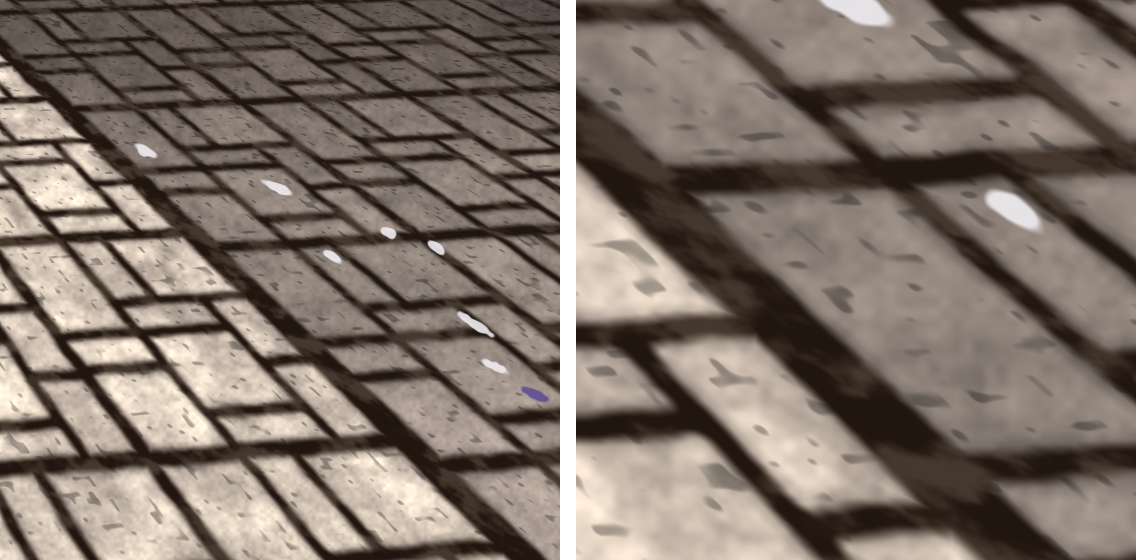
Left: the whole. Right: its middle third, enlarged.
Reproduce this texture procedurally as a WebGL 1 fragment shader.

```glsl
precision highp float;
// Weathered block paving seen in perspective: a ten-stone module repeats on the
// ground plane, pale on the left of a diagonal seam and shaded grey on the right.
// An inverse projection finds the ground point; box distances carve the joints.

uniform vec2 u_resolution;

// Ground projection: canvas = (AXIS_U*u + AXIS_V*v + ORIGIN) / (1 + dot(TILT, uv))
const vec2 AXIS_U = vec2(0.378, -0.013);
const vec2 AXIS_V = vec2(0.227, 0.2035);
const vec2 ORIGIN = vec2(0.384, 0.4427);
const vec2 TILT = vec2(0.018, -0.2245);
// Pale field: slip and width relative to the shaded field
const vec2 PALE_SLIP = vec2(0.06, 0.10);
const float PALE_WIDTH = 0.95;
// Joints, in module units
const float JOINT_HALF = 0.021;
const float MODULE_JOINT_HALF = 0.028;
const float CORNER = 0.018;
const float EDGE_WOBBLE = 0.022;
const float EDGE_SOFT = 0.011;
// Colours
const vec3 CREAM = vec3(0.91, 0.85, 0.78);
const vec3 SAND = vec3(0.72, 0.66, 0.62);
const vec3 GREY = vec3(0.59, 0.54, 0.505);
const vec3 SLATE = vec3(0.40, 0.355, 0.33);
const vec3 SOIL = vec3(0.27, 0.22, 0.18);
const vec3 JOINT = vec3(0.13, 0.085, 0.06);
const vec3 PAPER = vec3(0.94, 0.93, 0.95);
const vec3 VIOLET = vec3(0.36, 0.31, 0.58);

float hash(vec2 p) {
  vec3 q = fract(vec3(p.xyx) * 0.1031);
  q += dot(q, q.yzx + 33.33);
  return fract((q.x + q.y) * q.z);
}

float noise(vec2 p) {
  vec2 i = floor(p), f = fract(p);
  f = f * f * (3.0 - 2.0 * f);
  return mix(mix(hash(i), hash(i + vec2(1, 0)), f.x),
             mix(hash(i + vec2(0, 1)), hash(i + vec2(1, 1)), f.x), f.y);
}

float fbm(vec2 p) {
  float sum = 0.0, amp = 0.53;
  for (int i = 0; i < 4; i++) {
    sum += amp * noise(p);
    p = mat2(1.6, 1.2, -1.2, 1.6) * p + 7.3;
    amp *= 0.5;
  }
  return sum;
}

vec2 toGround(vec2 p) {
  vec2 a = AXIS_U - TILT.x * p, b = AXIS_V - TILT.y * p, r = p - ORIGIN;
  return vec2(b.y * r.x - b.x * r.y, a.x * r.y - a.y * r.x) / (a.x * b.y - a.y * b.x);
}

// Bounds (low, high) of the stone that holds q inside the unit module
vec4 stoneBounds(vec2 q) {
  if (q.x < 0.36) {
    vec2 span = q.y < 0.5 ? vec2(0.0, 0.5) : q.y < 0.655 ? vec2(0.5, 0.655) : vec2(0.655, 1.0);
    return vec4(0.0, span.x, 0.36, span.y);
  }
  if (q.y < 0.355) return q.x < 0.56 ? vec4(0.36, 0.0, 0.56, 0.355) : vec4(0.56, 0.0, 1.0, 0.355);
  if (q.x > 0.77) return q.y < 0.665 ? vec4(0.77, 0.355, 1.0, 0.665) : vec4(0.77, 0.665, 1.0, 1.0);
  vec2 row = q.y < 0.5 ? vec2(0.355, 0.5) : q.y < 0.85 ? vec2(0.5, 0.85) : vec2(0.85, 1.0);
  return vec4(0.36, row.x, 0.77, row.y);
}

// Positive depth inside the stone, negative in the joint
float stoneDepth(vec2 q, vec4 b) {
  vec2 k = abs(q - 0.5 * (b.xy + b.zw)) - 0.5 * (b.zw - b.xy) + JOINT_HALF + CORNER;
  float d = length(max(k, 0.0)) + min(max(k.x, k.y), 0.0) - CORNER;
  vec2 rim = min(q, 1.0 - q);
  return min(-d, min(rim.x, rim.y) - MODULE_JOINT_HALF);
}

void main() {
  vec2 canvas = gl_FragCoord.xy / u_resolution;
  vec2 ground = toGround(vec2(canvas.x, 1.0 - canvas.y));
  float soft = EDGE_SOFT + 3.0 * (1.0 + dot(TILT, ground)) / min(u_resolution.x, u_resolution.y);

  // Module cell and stone, with worn edges
  vec2 worn = ground + EDGE_WOBBLE * (vec2(fbm(ground * 11.0), fbm(ground * 11.0 + 40.0)) - 0.5);
  bool pale = worn.x < 0.0;
  vec2 plane = pale ? (worn + PALE_SLIP) / vec2(PALE_WIDTH, 1.0) : worn;
  vec2 q = fract(plane);
  vec4 bounds = stoneBounds(q);
  float seam = pale ? -worn.x - 0.095 : worn.x - 0.02;
  float depth = min(stoneDepth(q, bounds), seam);
  float tone = hash(floor(plane) * 17.0 + floor(bounds.xy * 50.0) + 90.0) - 0.5;

  // Stone colour: light falls off towards the far right
  float blotch = fbm(ground * 9.0) - 0.5;
  float grain = noise(canvas * 150.0) + noise(canvas * 75.0 + 9.0) - 1.0;
  vec3 shaded = mix(SLATE, GREY, smoothstep(1.02, 0.58, canvas.y));
  shaded = mix(shaded, SAND, smoothstep(0.4, 0.05, canvas.y));
  shaded *= 1.0 - 0.22 * smoothstep(0.7, 1.0, canvas.x * canvas.y);
  float glow = 0.68 + 0.6 * tone + 1.1 * blotch + 0.3 * smoothstep(0.25, 0.05, canvas.y);
  vec3 stone = pale ? mix(SAND, CREAM, clamp(glow, 0.0, 1.1)) : shaded * (1.0 + 0.16 * tone);
  stone *= 1.0 + 0.34 * blotch + 0.11 * grain;
  stone *= 1.0 - 0.3 * smoothstep(0.76, 0.95, noise(ground * 38.0));
  stone *= 0.8 + 0.2 * smoothstep(0.0, 0.035, depth);

  // Soil-filled joints
  vec3 joint = mix(JOINT, SOIL, smoothstep(0.42, 0.72, fbm(ground * 14.0 + 5.0)));
  vec3 color = mix(joint, stone, smoothstep(-soft, soft, depth));

  // Slivers of litter strewn across the shaded field
  for (int i = 0; i < 8; i++) {
    float n = float(i);
    vec2 jitter = vec2(hash(vec2(n, 3.0)), hash(vec2(n, 8.0))) - 0.5;
    vec2 centre = mix(vec2(0.26, 0.73), vec2(0.93, 0.38), sqrt(n / 7.0));
    vec2 r = canvas - centre - jitter * vec2(0.08, 0.2) * min(n, 1.0);
    r.y += r.x * mix(0.2, 0.65, hash(vec2(n, 21.0)));
    vec2 size = vec2(mix(0.014, 0.034, hash(vec2(n, 5.0))), 0.009);
    float sliver = length(r / size) - 1.0 + 0.5 * (noise(canvas * 90.0) - 0.5);
    vec3 tint = mix(PAPER, VIOLET, step(6.5, n));
    color = mix(color, tint, 0.9 * smoothstep(0.2, -0.2, sliver));
  }
  gl_FragColor = vec4(clamp(color, 0.0, 1.0), 1.0);
}
```
